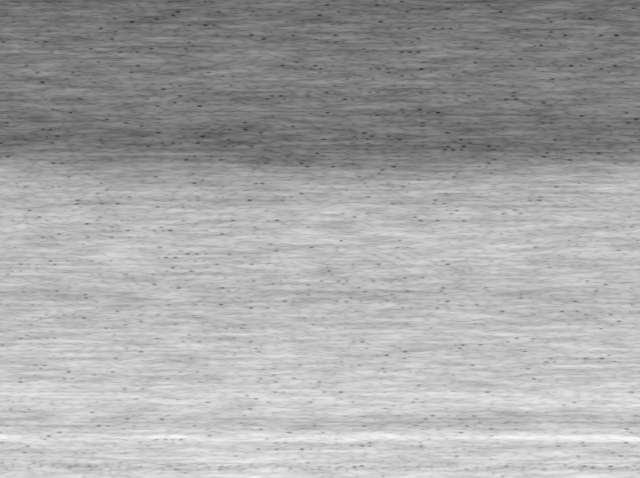
This texture is drawn by a Shadertoy shader. Its source:

```glsl
// Grey spectrogram-like haze: a dark upper zone fades into a pale lower one.
// Long horizontal streaks come from gradient noise with staggered rows, fine
// grain from the log power of two such fields, and dark specks from a hash grid.
#define DARK_TONE 0.482
#define LIGHT_TONE 0.727
#define EDGE_DEPTH 0.345
#define STREAK_CELLS vec2(15.0, 135.0)
#define STREAK_GAIN 0.105
#define DRIFT_GAIN 0.05
#define GRAIN_CELLS vec2(38.0, 140.0)
#define GRAIN_GAIN 0.019
#define SPECK_CELLS vec2(75.0, 142.0)
#define SPECK_GAIN 0.23
#define LINE_DEPTH 0.916
#define LINE_GAIN 0.11

float hash(vec2 cell) {
    vec3 h = fract(cell.xyx * vec3(0.1031, 0.1030, 0.0973));
    h += dot(h, h.yzx + 33.33);
    return fract((h.x + h.y) * h.z);
}

// Gradient noise along one lattice row, shifted sideways by its own amount
float noiseRow(float x, float row, float dy) {
    x += 9.0 * hash(vec2(row, 57.0));
    float cell = floor(x), f = x - cell;
    float a = 6.2832 * hash(vec2(cell, row));
    float b = 6.2832 * hash(vec2(cell + 1.0, row));
    float w = f * f * f * (f * (f * 6.0 - 15.0) + 10.0);
    return mix(cos(a) * f + sin(a) * dy, cos(b) * (f - 1.0) + sin(b) * dy, w);
}

float gradientNoise(vec2 p) {
    float row = floor(p.y), f = p.y - row;
    float w = f * f * f * (f * (f * 6.0 - 15.0) + 10.0);
    return mix(noiseRow(p.x, row, f), noiseRow(p.x, row + 1.0, f - 1.0), w);
}

float band(float depth, float centre, float width) {
    float d = (depth - centre) / width;
    return exp(-d * d);
}

// Log power of a complex noise signal, near zero on average
float logGrain(vec2 p) {
    float re = gradientNoise(p + 17.3);
    float im = gradientNoise(p * vec2(1.13, 0.91) + vec2(71.6, 203.4));
    return log((re * re + im * im) / 0.12 + 0.02) + 0.6;
}

// Scattered dark dashes, denser where the cover value is high
float specks(vec2 p, float cover) {
    float row = floor(p.y);
    p.x += 9.0 * hash(vec2(row, 23.0));
    vec2 cell = vec2(floor(p.x), row);
    float chance = hash(cell + 131.0);
    float size = hash(cell + 277.0);
    vec2 centre = vec2(0.35 + 0.3 * hash(cell + 419.0), 0.5);
    vec2 d = (p - cell - centre) / vec2(0.20 + 0.10 * size, 0.33);
    return step(chance, cover) * (0.3 + 0.7 * size * size) * exp(-dot(d, d) * 1.3);
}

// Smooth tone from the top (0) to the bottom (1)
float baseTone(float x, float depth) {
    float bow = 0.022 * sin(3.1416 * x) - 0.012;
    float leftFade = 1.0 - smoothstep(0.15, 0.6, x);
    float d = depth - bow;
    float edge = 0.68 * smoothstep(EDGE_DEPTH - 0.045, EDGE_DEPTH + 0.045, d);
    edge += 0.32 * smoothstep(EDGE_DEPTH, EDGE_DEPTH + 0.085 + 0.035 * leftFade, d);
    float upper = DARK_TONE - 0.045 * band(depth, 0.0, 0.07)
                - 0.035 * band(depth, 0.285, 0.05) + 0.012 * band(depth, 0.16, 0.07);
    float lower = LIGHT_TONE + 0.09 * smoothstep(0.5, 1.0, depth);
    lower += 0.022 * band(depth, 0.52, 0.05) - 0.03 * band(depth, 0.62, 0.018);
    lower -= 0.035 * band(depth, 0.425, 0.012);
    lower += 0.035 * band(depth, 0.835, 0.02) - 0.06 * band(depth, 0.882, 0.018);
    lower -= 0.03 * band(depth, 0.978, 0.010);
    lower += 0.03 * band(depth, 1.0, 0.012);
    return mix(upper, lower, edge);
}

void mainImage(out vec4 fragColor, in vec2 fragCoord) {
    vec2 uv = fragCoord / iResolution.xy;
    float depth = 1.0 - uv.y;
    vec2 p = vec2(uv.x, depth);
    float tone = baseTone(uv.x, depth);

    // Long drifting streaks, then thin ones
    float drift = gradientNoise(p * vec2(3.0, 34.0) + 41.7);
    float middle = gradientNoise(p * vec2(7.0, 72.0) + 83.4);
    tone += DRIFT_GAIN * (0.8 * drift + 1.1 * middle);
    tone += STREAK_GAIN * gradientNoise(p * STREAK_CELLS + 125.1);

    // Fine grain, and specks gathered along the darker streaks
    tone += GRAIN_GAIN * logGrain(p * GRAIN_CELLS);
    float cover = clamp(0.11 - 0.22 * middle - 0.12 * drift, 0.01, 0.4);
    tone -= SPECK_GAIN * specks(p * SPECK_CELLS, cover);

    // Bright thin line near the bottom, broken along its length
    float wander = 0.004 * gradientNoise(vec2(uv.x * 5.0, 8.3));
    float strength = 0.85 + 0.9 * gradientNoise(vec2(uv.x * 8.0, 3.6));
    tone += LINE_GAIN * strength * band(depth, LINE_DEPTH + wander, 0.008);

    // Pale patch at the foot, and a row of dots beside it
    float foot = band(depth, 0.965, 0.02) * band(uv.x, 0.43, 0.06);
    float dots = max(0.0, gradientNoise(p * vec2(110.0, 150.0)));
    tone += 0.05 * foot - 0.2 * dots * band(depth, 0.978, 0.009);

    fragColor = vec4(vec3(clamp(tone, 0.0, 0.97)), 1.0);
}
```
